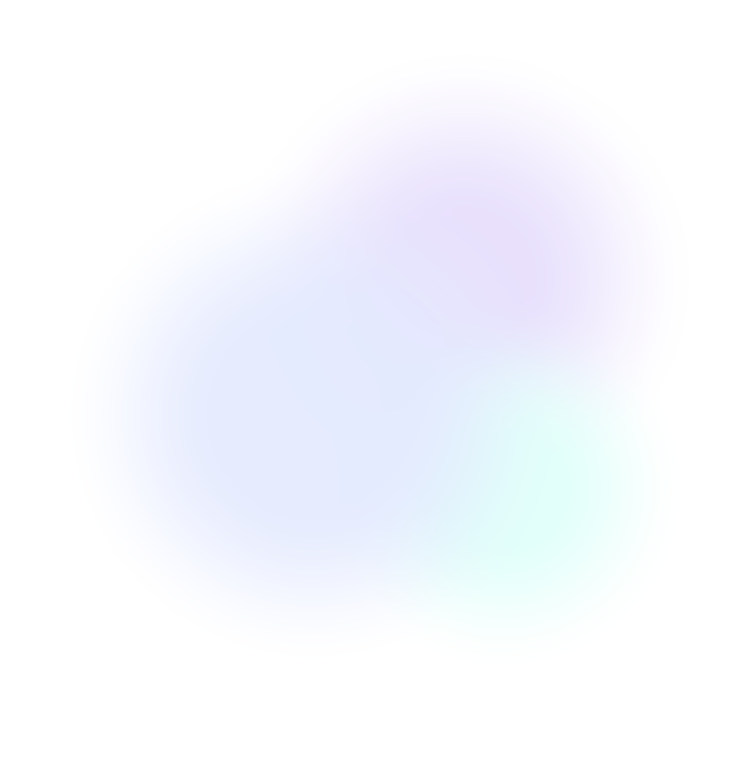
This background is drawn by a WebGL 1 fragment shader. Its source:

```glsl
precision highp float;
// Draws three soft overlapping pastel glows, violet, cyan and blue, on white.

uniform vec2 u_resolution;

const vec3 WHITE = vec3(1.0);
const vec3 VIOLET = vec3(0.912, 0.882, 0.990);
const vec3 CYAN = vec3(0.885, 1.000, 0.980);
const vec3 BLUE = vec3(0.892, 0.916, 0.997);

// Coverage of a blurred disc: solid within the core, gone beyond the rim.
float blurredDisc(vec2 point, vec2 center, float core, float rim) {
    return 1.0 - smoothstep(core, rim, distance(point, center));
}

// Lays a tinted glow over the colour beneath it.
vec3 addGlow(vec3 base, vec3 tint, float coverage, float opacity) {
    return mix(base, tint, coverage * opacity);
}

void main() {
    // Canvas units: the height is one.
    vec2 point = gl_FragCoord.xy / u_resolution.y;

    float violetGlow = blurredDisc(point, vec2(0.605, 0.637), 0.075, 0.310);
    float cyanGlow = blurredDisc(point, vec2(0.655, 0.365), 0.060, 0.245);
    float blueGlow = blurredDisc(point, vec2(0.408, 0.460), 0.115, 0.335);

    // Back to front
    vec3 color = addGlow(WHITE, VIOLET, violetGlow, 1.0);
    color = addGlow(color, CYAN, cyanGlow, 1.0);
    color = addGlow(color, BLUE, blueGlow, 0.92);

    gl_FragColor = vec4(color, 1.0);
}
```
